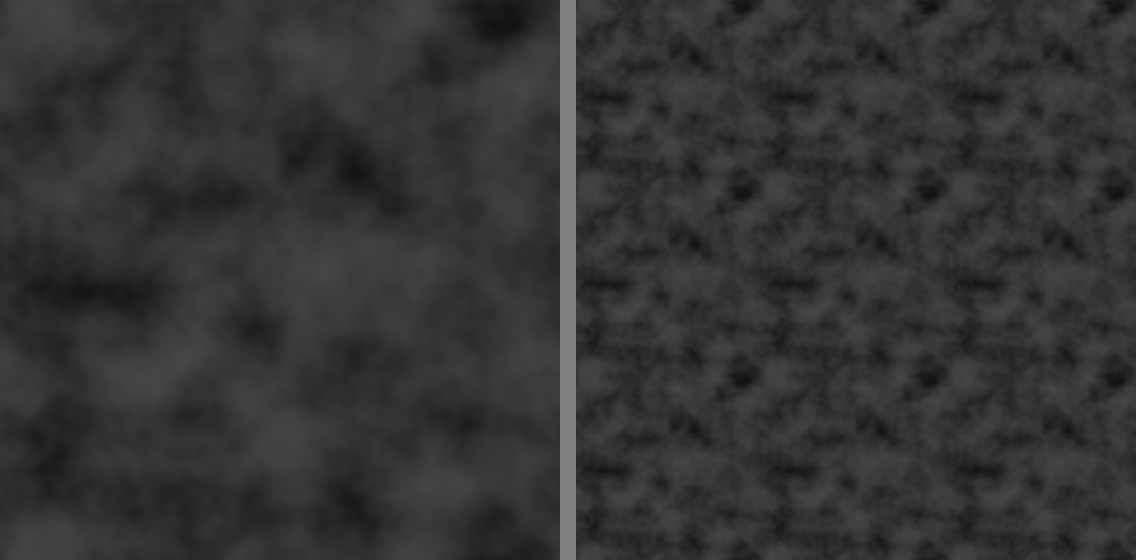
Left: one tile. Right: repeated 3 by 3.
Reproduce this texture procedurally as a WebGL 2 fragment shader.

```glsl
#version 300 es
precision highp float;

// Dark, smoky grey clouds that tile in both directions.
// Four octaves of wrapping gradient noise are summed, then toned so that
// the shadows fall off deeper than the highlights rise.

uniform vec2 u_resolution;
out vec4 fragColor;

// Integer hash of a lattice cell, giving an angle in radians
float hashAngle(ivec2 cell, int seed) {
    uint h = uint(cell.x) * 1597u + uint(cell.y) * 51749u + uint(seed) * 7919u;
    h = (h ^ (h >> 15)) * 73939u;
    h = (h ^ (h >> 13)) * 83497u;
    h ^= h >> 16;
    return float(h & 65535u) / 65536.0 * 6.28319;
}

// Contribution of one lattice corner; cells wrap at the period
float cornerSlope(ivec2 cell, vec2 offset, int period, int seed) {
    ivec2 wrapped = (cell + period) % period;
    float angle = hashAngle(wrapped, seed);
    return dot(vec2(cos(angle), sin(angle)), offset);
}

// Gradient noise over a unit tile with a whole number of cells
float gradientNoise(vec2 uv, int period, int seed) {
    vec2 p = uv * float(period);
    ivec2 cell = ivec2(floor(p));
    vec2 f = fract(p);
    vec2 fade = f * f * f * (f * (f * 6.0 - 15.0) + 10.0);
    float a = cornerSlope(cell, f, period, seed);
    float b = cornerSlope(cell + ivec2(1, 0), f - vec2(1.0, 0.0), period, seed);
    float c = cornerSlope(cell + ivec2(0, 1), f - vec2(0.0, 1.0), period, seed);
    float d = cornerSlope(cell + ivec2(1, 1), f - vec2(1.0, 1.0), period, seed);
    return mix(mix(a, b, fade.x), mix(c, d, fade.x), fade.y);
}

// Octaves from broad patches to soft mottling
float cloud(vec2 uv) {
    float sum = 0.0;
    float amplitude = 1.0;
    int period = 5;
    for (int octave = 0; octave < 4; octave++) {
        sum += amplitude * gradientNoise(uv, period, octave + 3);
        amplitude *= 0.52;
        period *= 2;
    }
    return sum;
}

void main() {
    vec2 uv = gl_FragCoord.xy / u_resolution;

    // Scale to roughly unit deviation, then skew towards the shadows
    float density = cloud(uv) * 3.95;
    float grey = 0.204 + 0.037 * density - 0.004 * density * density;

    fragColor = vec4(vec3(clamp(grey, 0.06, 0.28)), 1.0);
}
```
